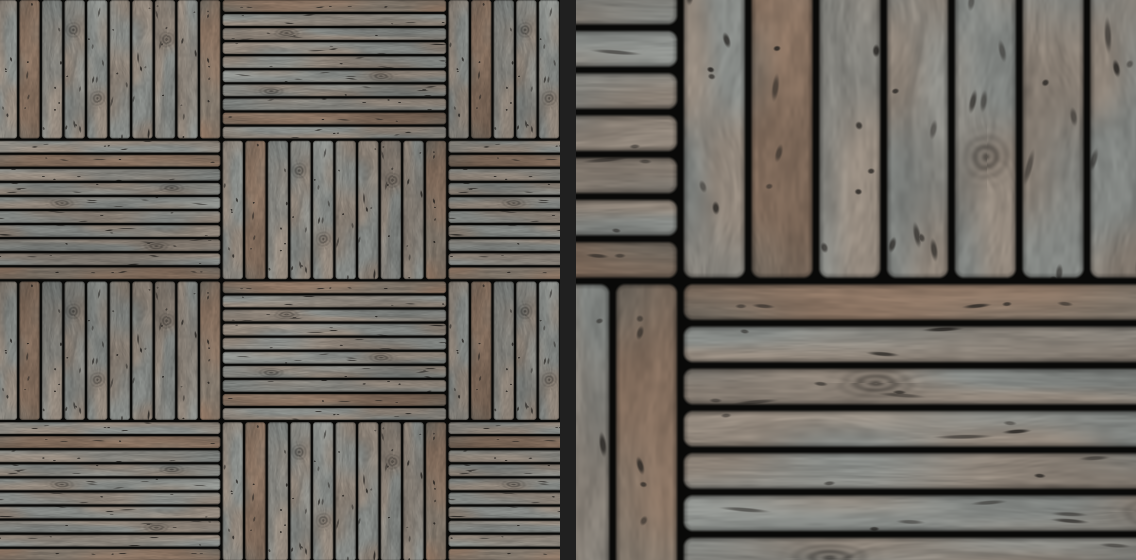
Left: the whole. Right: its middle third, enlarged.
A three.js fragment shader for this texture:

```glsl
// Weathered grey deck tiles, ten boards each, laid in a basket-weave checkerboard.
varying vec2 vUv;

const vec2 TILE_SIZE = vec2(0.4033, 0.2513);
const vec2 TILE_ORIGIN = vec2(-0.0078, -0.0032);
const float BOARDS = 10.0;
const float GAP = 0.0040;
const float CORNER_RADIUS = 0.0055;
const float EDGE_SOFTNESS = 0.0012;
const int CRACKS = 6;
const float GRAIN_CONTRAST = 0.34;
const vec3 GREY_WOOD = vec3(0.520, 0.512, 0.490);
const vec3 BROWN_WOOD = vec3(0.465, 0.412, 0.365);
const vec3 WARM_TINT = vec3(1.05, 0.99, 0.95);
const vec3 COOL_TINT = vec3(0.96, 1.00, 1.02);
const vec3 GAP_COLOR = vec3(0.035, 0.035, 0.030);
const vec3 CRACK_COLOR = vec3(0.13, 0.12, 0.11);

float hash(vec2 p) {
  vec3 q = fract(vec3(p.xyx) * 0.1031);
  q += dot(q, q.yzx + 33.33);
  return fract((q.x + q.y) * q.z);
}

float noise(vec2 p) {
  vec2 i = floor(p);
  vec2 f = fract(p);
  f = f * f * (3.0 - 2.0 * f);
  return mix(mix(hash(i), hash(i + vec2(1.0, 0.0)), f.x),
             mix(hash(i + vec2(0.0, 1.0)), hash(i + 1.0), f.x), f.y);
}

float roundedBox(vec2 p, vec2 halfSize, float radius) {
  vec2 q = abs(p) - halfSize + radius;
  return length(max(q, 0.0)) + min(max(q.x, q.y), 0.0) - radius;
}

// Short dark splits running along a board; p is (across, along).
float cracks(vec2 p, float board) {
  float mask = 0.0;
  for (int i = 0; i < CRACKS; i++) {
    vec2 seed = vec2(board * 7.0 + 3.0, float(i) * 11.0 + 5.0);
    vec2 center = vec2(mix(0.1, 0.9, hash(seed)), hash(seed + 17.0));
    float size = hash(seed + 41.0);
    vec2 q = p - center;
    q.x += (hash(seed + 59.0) - 0.5) * 3.0 * q.y;
    vec2 extent = vec2(0.065, mix(0.008, 0.050, size * size));
    float streak = 1.0 - smoothstep(0.3, 1.0, length(q / extent));
    mask = max(mask, streak * mix(0.5, 1.0, hash(seed + 83.0)));
  }
  return mask;
}

// Wood colour of one board; p is (across, along), each from 0 to 1.
vec3 wood(vec2 p, float board) {
  vec2 shift = vec2(board * 37.0, board * 19.0);

  // Knot, present on some boards, bends the grain around it
  vec2 knotCenter = vec2(mix(0.3, 0.7, hash(shift + 2.0)), mix(0.15, 0.85, hash(shift + 9.0)));
  if (board == 3.0) knotCenter = vec2(0.45, 0.78);
  float hasKnot = mod(board, 4.0) == 3.0 || board == 4.0 ? 1.0 : 0.0;
  vec2 k = (p - knotCenter) * vec2(1.0, 6.0);
  float knotDist = length(k);
  float knot = hasKnot * exp(-knotDist * knotDist * 12.0);

  // Layered grain, stretched along the board
  float bend = 0.3 * noise(vec2(p.x * 1.5, p.y * 5.0) + shift) + 0.25 * knot * sign(k.x);
  vec2 g = vec2(p.x + bend, p.y);
  float coarse = noise(g * vec2(3.5, 4.0) + shift);
  float fine = noise(g * vec2(10.0, 11.0) + shift + 7.0);
  float fibre = noise(g * vec2(18.0, 40.0) + shift + 13.0);
  float grain = 0.40 * coarse + 0.35 * fine + 0.25 * fibre - 0.5;

  // Board tint and broad weathering
  bool isBrown = board == 1.0 || board == 9.0;
  vec3 color = isBrown ? BROWN_WOOD : GREY_WOOD;
  float warmth = noise(p * vec2(1.2, 4.0) + shift + 23.0);
  color *= mix(COOL_TINT, WARM_TINT, smoothstep(0.2, 0.8, warmth));
  float tone = 0.94 + 0.12 * hash(shift + 31.0) + 0.18 * (noise(p * vec2(0.8, 3.0) + shift + 47.0) - 0.5);
  color *= tone + GRAIN_CONTRAST * grain;

  // Knot rings and splits
  float rings = 0.5 + 0.5 * sin(knotDist * 42.0 + 3.0 * coarse);
  color *= 1.0 - knot * (0.15 + 0.25 * rings);
  return mix(color, CRACK_COLOR, 0.85 * cracks(p, board));
}

void main() {
  // Tile layout: upright boards alternate with boards turned either way
  vec2 grid = (vUv - TILE_ORIGIN) / TILE_SIZE;
  vec2 cell = floor(grid);
  vec2 local = fract(grid);
  bool upright = mod(cell.x + cell.y, 2.0) > 0.5;
  bool oddColumn = mod(cell.x, 2.0) > 0.5;
  vec2 turned = oddColumn ? vec2(local.y, 1.0 - local.x) : vec2(1.0 - local.y, local.x);
  vec2 p = upright ? local : turned;
  vec2 boardSize = (upright ? TILE_SIZE : TILE_SIZE.yx) / vec2(BOARDS, 1.0);

  // Board outline
  float board = floor(p.x * BOARDS);
  vec2 q = vec2(fract(p.x * BOARDS), p.y);
  float d = roundedBox((q - 0.5) * boardSize, 0.5 * (boardSize - GAP), CORNER_RADIUS);
  float mask = 1.0 - smoothstep(-EDGE_SOFTNESS, EDGE_SOFTNESS, d);

  // Wood with rounded edges and uneven light
  vec3 color = wood(q, board);
  color *= mix(0.72, 1.0, smoothstep(0.0, 0.0035, -d));
  color *= 0.92 + 0.18 * noise(vUv * 4.0 + 3.0);
  gl_FragColor = vec4(mix(GAP_COLOR, color, mask), 1.0);
}
```
